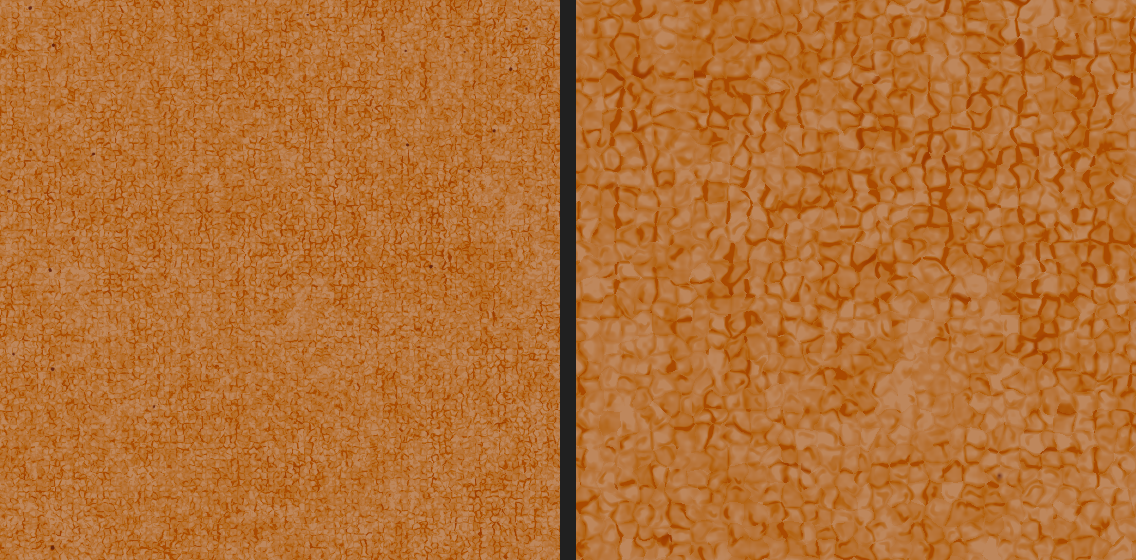
Left, the full canvas; right, a detail of the centre.
Reproduce this texture procedurally as a WebGL 1 fragment shader.

```glsl
precision highp float;
// Draws a seamless rust-orange coarse woven cloth with worn grooves and dark flecks.
uniform vec2 u_resolution;

const vec2 STITCHES = vec2(92.0, 90.0);   // stitches across and up
const float STITCH_JITTER = 0.55;
const float WARP = 0.0040;                // bending of the threads
const float FRAY = 0.0050;                // raggedness of the stitch outlines
const float BASE_TONE = 0.83;
const float GROOVE_WIDTH = 0.42;
const float GROOVE_DEPTH = 0.86;
const float LOOP_DEPTH = 0.50;
const float CLOUD_CONTRAST = 0.50;
const float STITCH_CONTRAST = 0.36;
const float GRAIN_CONTRAST = 0.80;
const vec2 FLECK_GRID = vec2(28.0);
const float FLECK_SHARE = 0.024;

const vec3 RUST = vec3(0.665, 0.29, 0.005);
const vec3 COPPER = vec3(0.70, 0.38, 0.05);
const vec3 AMBER = vec3(0.71, 0.42, 0.14);
const vec3 CLAY = vec3(0.72, 0.45, 0.21);
const vec3 TAN = vec3(0.73, 0.48, 0.27);
const vec3 SAND = vec3(0.745, 0.53, 0.36);
const vec3 CRACK = vec3(0.59, 0.20, 0.0);
const vec3 FLECK = vec3(0.36, 0.09, 0.02);

float hash(vec2 p) {
  return fract(sin(dot(p, vec2(127.1, 311.7))) * 43758.5453);
}

vec2 hash2(vec2 p) {
  return vec2(hash(p), hash(p + vec2(37.3, 91.7)));
}

// Value noise that wraps after a whole number of cells
float noise(vec2 uv, vec2 cells, float seed) {
  vec2 p = uv * cells;
  vec2 i = floor(p);
  vec2 f = fract(p);
  f = f * f * (3.0 - 2.0 * f);
  vec2 a = mod(i, cells) + seed;
  vec2 b = mod(i + 1.0, cells) + seed;
  return mix(mix(hash(a), hash(vec2(b.x, a.y)), f.x),
             mix(hash(vec2(a.x, b.y)), hash(b), f.x), f.y);
}

vec2 noise2(vec2 uv, float cells, float seed) {
  return vec2(noise(uv, vec2(cells), seed), noise(uv, vec2(cells), seed + 16.6));
}

float clouds(vec2 uv) {
  return 0.20 * noise(uv, vec2(7.0, 6.0), 3.1)
       + 0.20 * noise(uv, vec2(19.0, 15.0), 8.4)
       + 0.60 * noise(uv, vec2(54.0, 44.0), 15.2);
}

// Tone of the weave; crack returns how far the darkest runs are torn open
float weave(vec2 uv, out float crack) {
  vec2 p = uv * STITCHES;
  vec2 home = floor(p);
  float nearest = 9.0;
  float second = 9.0;
  vec2 toNearest = vec2(0.0);
  vec2 toSecond = vec2(0.0);
  vec2 id = vec2(0.0);
  vec2 neighbour = vec2(0.0);
  for (int y = -1; y <= 1; y++) {
    for (int x = -1; x <= 1; x++) {
      vec2 cell = home + vec2(float(x), float(y));
      vec2 key = mod(cell, STITCHES);
      vec2 d = p - cell - 0.5 - STITCH_JITTER * (hash2(key) - 0.5);
      float dist = length(d);
      if (dist < nearest) {
        second = nearest;
        toSecond = toNearest;
        neighbour = id;
        nearest = dist;
        toNearest = d;
        id = key;
      } else if (dist < second) {
        second = dist;
        toSecond = d;
        neighbour = key;
      }
    }
  }

  // Grooves between stitches: strong along some threads, broken stitch by stitch
  float upright = abs(normalize(toNearest - toSecond).x);
  float wear = 0.75 + 0.5 * noise(uv, vec2(11.0, 9.0), 21.7);
  float column = noise(uv, vec2(STITCHES.x, 14.0), 5.3);
  float row = noise(uv, vec2(20.0, STITCHES.y), 11.9);
  float gap = hash(id + neighbour + 27.4);
  float strength = wear * mix(0.15 + 0.65 * row, 0.15 + 0.85 * column, upright);
  strength *= 0.3 + 1.4 * gap;
  float groove = 1.0 - smoothstep(0.0, GROOVE_WIDTH, second - nearest);
  float torn = smoothstep(0.6, 0.9, noise(uv, vec2(67.0, 61.0), 42.6));
  crack = groove * torn * smoothstep(0.65, 1.1, strength);

  // Crescent of a yarn loop inside each stitch
  float angle = 6.2832 * hash(id + 7.7);
  float facing = dot(toNearest, vec2(cos(angle), sin(angle))) / max(nearest, 0.001);
  float loopLine = 1.0 - smoothstep(0.04, 0.18, abs(nearest - 0.32));
  loopLine *= smoothstep(0.0, 0.8, facing) * (0.3 + hash(id + 71.5));

  return STITCH_CONTRAST * (hash(id + 19.3) - 0.5)
       - GROOVE_DEPTH * groove * strength - LOOP_DEPTH * loopLine;
}

float flecks(vec2 uv) {
  vec2 p = uv * FLECK_GRID;
  vec2 key = mod(floor(p), FLECK_GRID) + 53.0;
  vec2 d = fract(p) - 0.25 - 0.5 * hash2(key);
  float radius = 0.04 + 0.05 * hash(key + 4.6);
  float ragged = length(d) + 0.10 * (noise(uv, vec2(190.0), 2.5) - 0.5);
  return step(hash(key + 9.1), FLECK_SHARE) * (1.0 - smoothstep(radius - 0.04, radius + 0.04, ragged));
}

vec3 dye(float tone) {
  float t = tone * 5.0;
  vec3 c = mix(RUST, COPPER, clamp(t, 0.0, 1.0));
  c = mix(c, AMBER, clamp(t - 1.0, 0.0, 1.0));
  c = mix(c, CLAY, clamp(t - 2.0, 0.0, 1.0));
  c = mix(c, TAN, clamp(t - 3.0, 0.0, 1.0));
  return mix(c, SAND, clamp(t - 4.0, 0.0, 1.0));
}

void main() {
  vec2 uv = gl_FragCoord.xy / u_resolution;
  vec2 bend = WARP * (noise2(uv, 34.0, 61.2) - 0.5) + FRAY * (noise2(uv, 150.0, 23.9) - 0.5);
  float crack;
  float tone = BASE_TONE + weave(uv + bend, crack);
  tone += CLOUD_CONTRAST * (clouds(uv) - 0.5);
  float grain = 0.5 * (noise(uv, vec2(170.0, 150.0), 31.4) + noise(uv, vec2(310.0), 88.6));
  tone += GRAIN_CONTRAST * (grain - 0.5);
  vec3 color = mix(dye(tone), CRACK, 0.7 * crack);
  gl_FragColor = vec4(mix(color, FLECK, 0.85 * flecks(uv)), 1.0);
}
```
